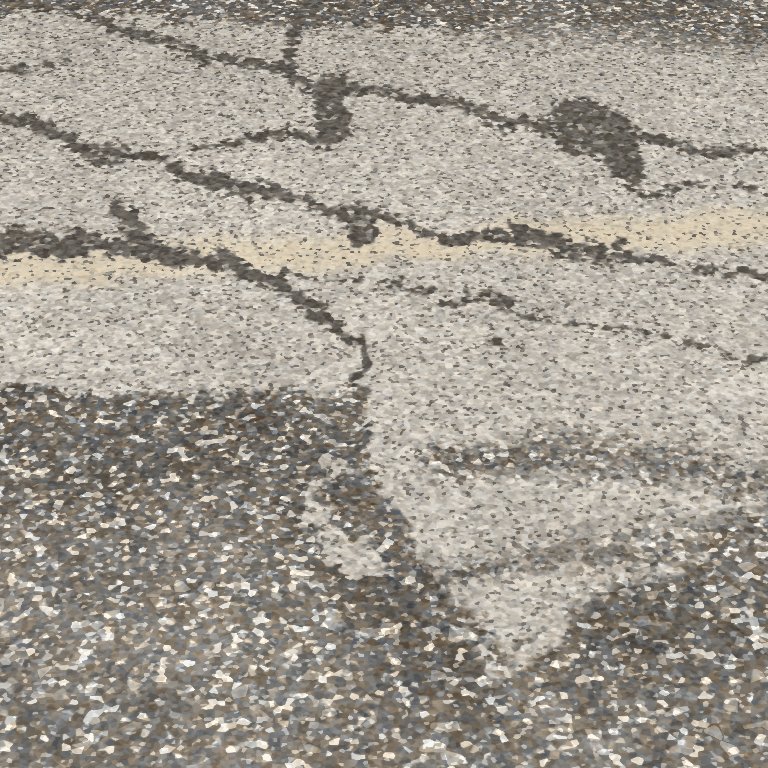
This texture is drawn by a Shadertoy shader. Its source:

```glsl
// Weathered, cracked pavement seen at a slant: pale concrete above, worn dark
// aggregate below. Bent tapered strokes form the cracks, gradient noise frays
// every border, and smooth Voronoi stones in ground perspective give the grain.

const vec3 TAR = vec3(0.30, 0.28, 0.255);
const vec3 CHALK = vec3(0.88, 0.855, 0.81);
const vec3 FADED_PAINT = vec3(0.90, 0.83, 0.70);
const float HORIZON = 2.4;       // height of the vanishing line
const float GROUND_STRETCH = 3.4; // foreshortening of the grains
const float STONE_FREQ = 210.0;
const float FRAY = 0.022;        // wander of cracks and borders
const float PAINT_HALF_WIDTH = 0.024;

vec2 hash22(vec2 p) {
    vec3 a = fract(p.xyx * vec3(0.1031, 0.1030, 0.0973));
    a += dot(a, a.yzx + 33.33);
    return fract((a.xx + a.yz) * a.zy);
}

float corner(vec2 cell, vec2 offset) {
    return dot(hash22(cell) * 2.0 - 1.0, offset);
}

float gradientNoise(vec2 p) {
    vec2 i = floor(p), f = fract(p), u = f * f * (3.0 - 2.0 * f);
    vec2 e = vec2(1.0, 0.0);
    return mix(mix(corner(i, f), corner(i + e, f - e), u.x),
               mix(corner(i + e.yx, f - e.yx), corner(i + 1.0, f - 1.0), u.x), u.y);
}

float fbm(vec2 p) {
    float sum = 0.0, amp = 1.0;
    for (int i = 0; i < 4; i++) {
        sum += amp * gradientNoise(p);
        p = p * 2.1 + 17.3;
        amp *= 0.5;
    }
    return sum;
}

// Softly blended Voronoi stones: x is brightness, y is hue
vec2 stones(vec2 q) {
    vec2 cell = floor(q), f = fract(q), sum = vec2(0.0);
    float total = 0.0;
    for (int j = -1; j <= 1; j++)
    for (int i = -1; i <= 1; i++) {
        vec2 o = vec2(i, j);
        vec2 d = o + hash22(cell + o) - f;
        float w = exp(-13.0 * dot(d, d));
        sum += w * hash22(cell + o + 71.0);
        total += w;
    }
    return sum / total;
}

// Signed distance to a bowed stroke whose radius runs from r.x to r.y
float stroke(vec2 p, vec2 a, vec2 b, float bend, vec2 r) {
    vec2 ab = b - a;
    float t = clamp(dot(p - a, ab) / dot(ab, ab), 0.0, 1.0);
    vec2 side = normalize(vec2(-ab.y, ab.x));
    vec2 spine = a + ab * t + side * bend * 4.0 * t * (1.0 - t);
    return length(p - spine) - mix(r.x, r.y, t);
}

float cracks(vec2 p) {
    // long cracks running across the slab
    float d = stroke(p, vec2(0.02, 1.0), vec2(1.0, 0.80), -0.025, vec2(0.007, 0.006));
    d = min(d, stroke(p, vec2(0.0, 0.85), vec2(1.0, 0.64), -0.03, vec2(0.009, 0.004)));
    d = min(d, stroke(p, vec2(0.0, 0.685), vec2(0.31, 0.655), 0.006, vec2(0.016, 0.009)));
    d = min(d, stroke(p, vec2(0.29, 0.66), vec2(0.48, 0.545), 0.010, vec2(0.012, 0.006)));
    d = min(d, stroke(p, vec2(0.475, 0.56), vec2(0.455, 0.50), 0.014, vec2(0.007)));
    d = min(d, stroke(p, vec2(0.36, 0.645), vec2(1.0, 0.53), 0.012, vec2(0.001, 0.002)));
    // short branches
    d = min(d, stroke(p, vec2(0.25, 0.81), vec2(0.43, 0.825), 0.0, vec2(0.004, 0.007)));
    d = min(d, stroke(p, vec2(0.42, 1.0), vec2(0.375, 0.90), -0.01, vec2(0.012, 0.004)));
    d = min(d, stroke(p, vec2(0.0, 0.905), vec2(0.09, 0.925), 0.0, vec2(0.005, 0.002)));
    d = min(d, stroke(p, vec2(0.83, 0.745), vec2(1.0, 0.75), 0.006, vec2(0.003)));
    // crumbled, widened spots
    d = min(d, stroke(p, vec2(0.43, 0.89), vec2(0.44, 0.83), 0.0, vec2(0.022, 0.015)));
    d = min(d, stroke(p, vec2(0.76, 0.84), vec2(0.82, 0.77), 0.01, vec2(0.038, 0.018)));
    d = min(d, stroke(p, vec2(0.60, 0.692), vec2(0.80, 0.677), 0.0, vec2(0.011, 0.008)));
    d = min(d, stroke(p, vec2(0.47, 0.715), vec2(0.472, 0.69), 0.0, vec2(0.016)));
    d = min(d, stroke(p, vec2(0.15, 0.73), vec2(0.18, 0.69), 0.0, vec2(0.012, 0.016)));
    return min(d, stroke(p, vec2(0.64, 0.56), vec2(0.65, 0.56), 0.0, vec2(0.004)));
}

// Negative inside the worn ground where the dark aggregate shows
float wornGround(vec2 p) {
    float rightEdge = 0.475 + max(0.0, 0.3 - p.y);
    float left = max(p.y - 0.49, p.x - rightEdge);
    float right = p.y - mix(0.12, 0.34, smoothstep(0.55, 1.0, p.x));
    float d = min(left, right);
    d += 0.35 * max(0.0, fbm(p * vec2(6.0, 10.0) + 4.0) - 0.22);
    d = min(d, stroke(p, vec2(0.57, 0.40), vec2(1.0, 0.375), 0.012, vec2(0.022, 0.012)));
    d = min(d, stroke(p, vec2(0.46, 0.36), vec2(0.66, 0.14), -0.012, vec2(0.03, 0.012)));
    d = min(d, stroke(p, vec2(0.56, 0.25), vec2(0.86, 0.295), 0.0, vec2(0.007, 0.014)));
    return min(d, mix(0.985, 0.94, p.x) - p.y);
}

void mainImage(out vec4 fragColor, in vec2 fragCoord) {
    vec2 p = fragCoord / iResolution.xy;

    // Ground perspective and grain
    float depth = 1.0 / (HORIZON - p.y);
    vec2 ground = vec2((p.x - 0.5) * depth, GROUND_STRETCH * depth) * STONE_FREQ + 400.0;
    vec2 coarse = stones(ground);
    float fine = stones(ground * 1.7 + 31.0).x;
    float pebble = smoothstep(0.86, 0.96, stones(ground * 0.55 + 90.0).x);
    float broad = fbm(p * vec2(5.0, 9.0));

    // Frayed borders
    vec2 warp = vec2(fbm(p * 13.0), fbm(p * 13.0 + 50.0));
    vec2 frayed = p + FRAY * warp;
    float rough = 0.012 * gradientNoise(p * vec2(70.0, 110.0)) + 0.008 * (coarse.x - 0.5);
    float crackMask = smoothstep(0.004, -0.004, cracks(frayed) + rough);
    float worn = wornGround(frayed + 0.5 * FRAY * warp.yx);
    float softness = mix(0.007, 0.03, smoothstep(0.5, 0.8, p.x));
    float wornMask = smoothstep(softness, -softness, worn + 1.6 * rough);

    // Brightness of each material
    float slab = 0.79 + 0.28 * (coarse.x - 0.5) + 0.30 * (fine - 0.5) + 0.10 * broad;
    slab -= 0.35 * smoothstep(0.2, 0.04, fine);
    slab -= 0.08 * smoothstep(0.75, 1.0, p.y);
    slab += 0.12 * smoothstep(0.14, 0.0, length((p - vec2(0.06, 0.545)) * vec2(1.0, 3.0)));
    float aggregate = 0.30 * coarse.x + 0.24 * fine - 0.03 + 0.16 * broad;
    aggregate += 0.55 * smoothstep(0.76, 0.95, coarse.x) + 0.35 * smoothstep(0.8, 0.97, fine);
    aggregate += 0.13 * smoothstep(0.03, 0.22, -worn) + 0.35 * pebble * smoothstep(0.5, 0.2, p.y);
    float filling = 0.32 * coarse.x + 0.16 * fine - 0.06 + 0.3 * smoothstep(0.82, 0.96, coarse.x);

    float shade = mix(slab, aggregate, wornMask);
    shade = mix(shade, min(shade, filling), crackMask);
    vec3 color = mix(TAR, CHALK, clamp(shade, -0.25, 1.2));

    // Faded paint line and stone tints
    float paintLine = abs(frayed.y - 0.652 - 0.05 * p.x);
    float paint = smoothstep(PAINT_HALF_WIDTH * 1.5, PAINT_HALF_WIDTH * 0.4, paintLine);
    paint *= (1.0 - crackMask) * smoothstep(0.25, 0.8, shade);
    color = mix(color, FADED_PAINT, 0.6 * paint);
    color += (coarse.y - 0.5) * mix(0.02, 0.07, wornMask) * vec3(1.0, 0.1, -1.0);

    fragColor = vec4(clamp(color, 0.0, 1.0), 1.0);
}
```
